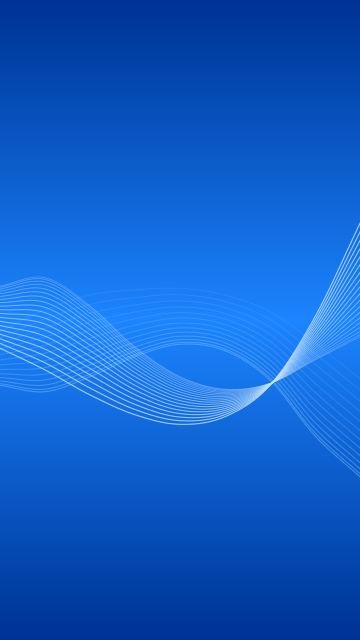
Reproduce this background procedurally as a Shadertoy shader.

```glsl
// Two ribbons of fine, pale lines weaving across a blue vertical gradient.
// Each ribbon blends between two smooth edge curves (Catmull-Rom splines);
// line strength and spacing vary from one edge to the other.

const int KNOTS = 9;
const vec3 DEEP_BLUE = vec3(-0.02, 0.195, 0.575);
const vec3 BRIGHT_BLUE = vec3(0.11, 0.52, 1.0);
const vec3 PALE_LINE = vec3(0.76, 0.88, 1.0);
const vec3 SOFT_LINE = vec3(0.46, 0.74, 1.0);

// Height (x) and slope (y) of a spline through evenly spaced knots.
vec2 spline(float x, float knots[KNOTS]) {
    float spans = float(KNOTS - 1);
    float s = clamp(x, 0.0, 1.0) * spans;
    int i = min(int(s), KNOTS - 2);
    float f = s - float(i);
    float b = knots[i];
    float c = knots[i + 1];
    float a = i > 0 ? knots[max(i - 1, 0)] : 2.0 * b - c;
    float d = i < KNOTS - 2 ? knots[min(i + 2, KNOTS - 1)] : 2.0 * c - b;
    float k1 = 0.5 * (c - a);
    float k2 = a - 2.5 * b + 2.0 * c - 0.5 * d;
    float k3 = 0.5 * (d - a) + 1.5 * (b - c);
    float height = b + f * (k1 + f * (k2 + f * k3));
    float slope = (k1 + f * (2.0 * k2 + 3.0 * f * k3)) * spans;
    return vec2(height, slope);
}

// Smooth coverage of a thin line; lengths are in canvas widths.
float stroke(float dist, float width, float pixel) {
    float coverage = clamp((0.5 * width - dist) / pixel + 0.5, 0.0, 1.0);
    return coverage * min(1.0, width / pixel);
}

// Lay a family of lines between two edges over the base colour.
vec3 ribbon(vec3 base, float y, vec2 first, vec2 last, int count,
            float spread, vec2 opacity, vec2 width, vec3 tint) {
    float aspect = iResolution.y / iResolution.x;
    float pixel = 1.0 / iResolution.x;
    vec3 color = base;
    for (int i = 0; i < count; i++) {
        float s = float(i) / float(count - 1);
        vec2 curve = mix(first, last, 1.0 - pow(1.0 - s, spread));
        float dist = abs(y - curve.x) * aspect
                   / length(vec2(1.0, curve.y * aspect));
        float line = stroke(dist, mix(width.x, width.y, s), pixel);
        color = mix(color, tint, line * mix(opacity.x, opacity.y, s));
    }
    return color;
}

void mainImage(out vec4 fragColor, in vec2 fragCoord) {
    vec2 uv = fragCoord / iResolution.xy;

    // Background: brightest along the middle
    float glow = 1.0 - abs(2.0 * uv.y - 1.0);
    vec3 color = max(mix(DEEP_BLUE, BRIGHT_BLUE, glow), 0.0);

    // Faint arching ribbon
    vec2 archTop = spline(uv.x, float[KNOTS](0.482, 0.516, 0.539, 0.547,
        0.5495, 0.539, 0.513, 0.464, 0.408));
    vec2 archBase = spline(uv.x, float[KNOTS](0.398, 0.388, 0.4115, 0.443,
        0.462, 0.452, 0.406, 0.319, 0.255));
    color = ribbon(color, uv.y, archTop, archBase, 13, 1.4,
        vec2(0.22, 0.5), vec2(0.0022, 0.003), SOFT_LINE);

    // Bright ribbon, pinched where its edges cross
    vec2 sweepBase = spline(uv.x, float[KNOTS](0.456, 0.422, 0.383, 0.352,
        0.337, 0.349, 0.398, 0.505, 0.651));
    vec2 sweepTop = spline(uv.x, float[KNOTS](0.553, 0.566, 0.522, 0.458,
        0.4115, 0.392, 0.401, 0.4375, 0.474));
    color = ribbon(color, uv.y, sweepBase, sweepTop, 19, 1.4,
        vec2(0.8, 0.4), vec2(0.0032, 0.0022), PALE_LINE);

    fragColor = vec4(color, 1.0);
}
```
